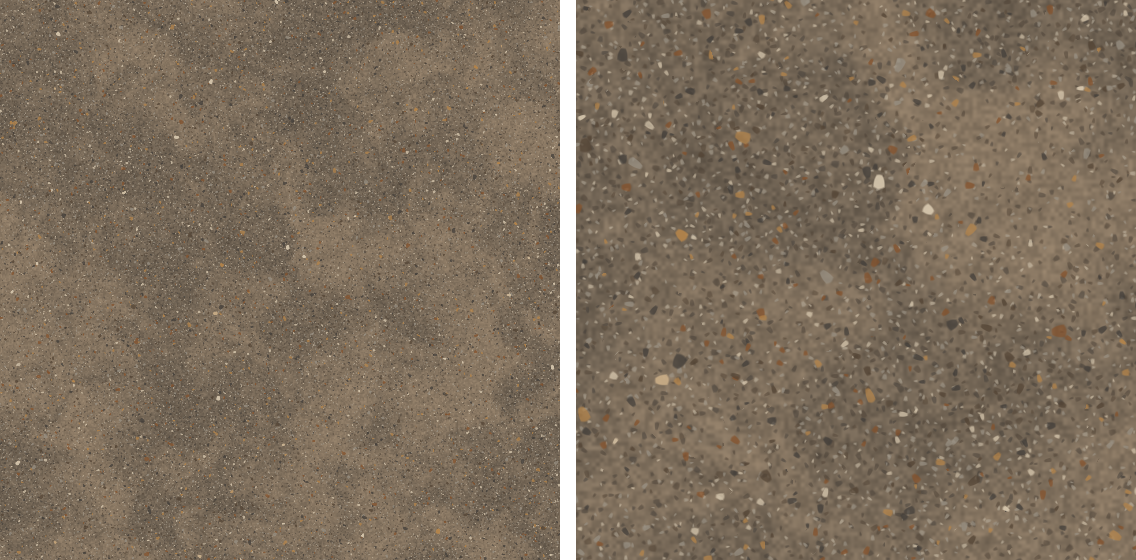
Left: the whole. Right: its middle third, enlarged.
This texture is drawn by a three.js fragment shader. Its source:

```glsl
// Compacted gravelly earth: ragged tan patches over grey-brown ground, built
// from fractal noise, then strewn with layers of jittered mineral grains
// (dark pits, pale chips, rust and ochre pebbles) placed on hashed cells.
varying vec2 vUv;

const vec3 SHADE = vec3(0.437, 0.387, 0.327);
const vec3 TAN = vec3(0.540, 0.470, 0.388);
const vec3 CHARCOAL = vec3(0.25, 0.235, 0.22);
const vec3 UMBER = vec3(0.32, 0.26, 0.20);
const vec3 RUST = vec3(0.52, 0.32, 0.17);
const vec3 OCHRE = vec3(0.71, 0.52, 0.29);
const vec3 STONE = vec3(0.60, 0.57, 0.52);
const vec3 CREAM = vec3(0.85, 0.79, 0.69);

const float PATCH_SCALE = 7.5;     // patches across the canvas
const float ROUGHNESS = 0.64;      // gain per octave, ragged patch edges
const float GRAIN_CONTRAST = 0.36; // strength of the sandy grain
const float EDGE = 0.0007;         // half width of a grain's soft edge

float hash1(vec2 p) {
  vec3 q = fract(p.xyx * 0.1031);
  q += dot(q, q.yzx + 33.33);
  return fract((q.x + q.y) * q.z);
}

vec3 hash3(vec2 p) {
  vec3 q = fract(p.xyx * vec3(0.1031, 0.1030, 0.0973));
  q += dot(q, q.yxz + 33.33);
  return fract((q.xxy + q.yzz) * q.zyx);
}

float valueNoise(vec2 p) {
  vec2 i = floor(p), f = fract(p);
  f = f * f * (3.0 - 2.0 * f);
  float low = mix(hash1(i), hash1(i + vec2(1.0, 0.0)), f.x);
  float high = mix(hash1(i + vec2(0.0, 1.0)), hash1(i + 1.0), f.x);
  return mix(low, high, f.y);
}

float fbm(vec2 p) {
  float sum = 0.0, total = 0.0, amp = 0.5;
  for (int k = 0; k < 6; k++) {
    sum += amp * valueNoise(p);
    total += amp;
    p = mat2(1.6, 1.2, -1.2, 1.6) * p + 17.3;
    amp *= ROUGHNESS;
  }
  return sum / total;
}

// Picks a mineral colour; the pale ones are rarer.
vec3 mineral(float pick) {
  vec3 c = mix(CHARCOAL, UMBER, step(0.24, pick));
  c = mix(c, RUST, step(0.40, pick));
  c = mix(c, STONE, step(0.60, pick));
  c = mix(c, OCHRE, step(0.75, pick));
  return mix(c, CREAM, step(0.88, pick));
}

// Angular grains, one per occupied cell: x = coverage, y = colour pick.
vec2 grains(vec2 uv, float cells, float density, vec2 radii, float seed) {
  vec2 p = uv * cells, home = floor(p);
  vec2 result = vec2(0.0);
  for (int j = -1; j <= 1; j++) {
    for (int i = -1; i <= 1; i++) {
      vec2 cell = home + vec2(float(i), float(j));
      vec3 place = hash3(cell + seed);
      vec3 form = hash3(cell + seed + 71.7);
      vec2 q = (p - cell - 0.05 - 0.9 * place.xy) / cells;
      float angle = 6.2832 * form.x, c = cos(angle), s = sin(angle);
      q = mat2(c, -s, s, c) * q * vec2(0.85, 1.0 + 0.7 * form.y);
      float chip = max(abs(q.x), abs(q.y) + 0.45 * q.x);
      float radius = mix(radii.x, radii.y, form.z * form.z);
      float d = mix(length(q), chip, 0.5) - radius;
      float cover = (1.0 - smoothstep(-EDGE, EDGE, d)) * step(place.z, density);
      if (cover > result.x) result = vec2(cover, fract(form.y * 7.0 + form.x * 13.0));
    }
  }
  return result;
}

void main() {
  // Ragged patches, with broad drifts of light and shade
  vec2 p = vUv * PATCH_SCALE;
  vec2 warp = vec2(valueNoise(p * 1.9 + 40.0), valueNoise(p * 1.9 + 83.0)) - 0.5;
  float cloud = fbm(p + warp * 0.7 + 3.7);
  float drift = valueNoise(vUv * 3.0 + 9.0) - 0.5;
  float tan01 = smoothstep(0.33, 0.72, cloud + 0.08 * drift);
  float grit = 1.0 - 0.5 * tan01;
  vec3 color = mix(SHADE, TAN, tan01);

  // Sandy grain at three sizes
  float sand = 0.55 * valueNoise(vUv * 410.0) + 0.3 * valueNoise(vUv * 190.0 + 5.0)
    + 0.15 * valueNoise(vUv * 85.0 + 11.0) - 0.5;
  color *= 1.0 + GRAIN_CONTRAST * sand * (0.6 + 0.6 * grit);

  // Fine dark pits and pale dust
  vec2 pits = grains(vUv, 165.0, 0.68 * grit, vec2(0.0009, 0.0020), 13.0);
  color = mix(color, mix(CHARCOAL, UMBER, pits.y), 0.50 * pits.x);
  vec2 dust = grains(vUv, 180.0, 0.58 * grit, vec2(0.0007, 0.0014), 57.0);
  color = mix(color, mix(STONE, CREAM, dust.y * dust.y), 0.66 * dust.x);

  // Mixed small grains, then sparse pebbles and rare pale chips
  vec2 small = grains(vUv, 95.0, 0.55 * grit, vec2(0.0011, 0.0025), 131.0);
  color = mix(color, mineral(small.y), 0.74 * small.x);
  vec2 pebbles = grains(vUv, 48.0, 0.24, vec2(0.0016, 0.0039), 211.0);
  color = mix(color, mineral(pebbles.y * 0.90), 0.70 * pebbles.x);
  vec2 chips = grains(vUv, 21.0, 0.16, vec2(0.0016, 0.0040), 307.0);
  color = mix(color, mix(OCHRE, CREAM, smoothstep(0.25, 0.6, chips.y)), 0.9 * chips.x);

  gl_FragColor = vec4(color, 1.0);
}
```
